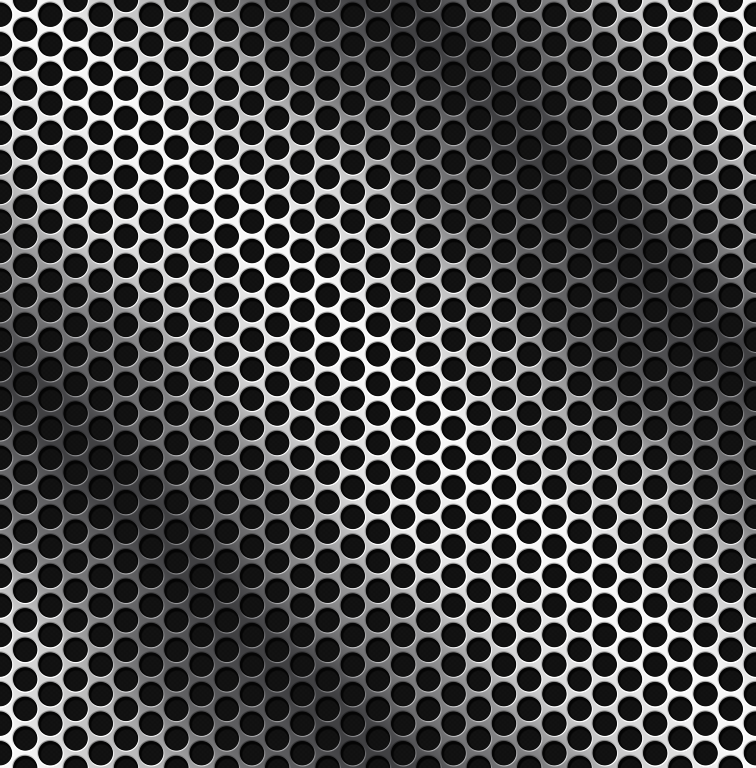
Give the GLSL for this texture, as a WebGL 2 fragment shader.

```glsl
#version 300 es
precision highp float;
// Brushed steel sheet with staggered round holes and a diagonal sheen, tiling.

uniform vec2 u_resolution;
out vec4 fragColor;

const float TAU = 6.2831853;
const vec2 GRID = vec2(30.0, 26.0);          // columns and rows of holes
const float ROW_PITCH = 1.172;               // row spacing in column spacings
const float HOLE_RADIUS = 0.483;
const float RIM_WIDTH = 0.075;
const vec2 LIT_SIDE = vec2(0.5, -0.866);     // hole edge that catches light

const vec3 FLOOR_COLOR = vec3(0.068);
const vec3 SHADOW_COLOR = vec3(0.016);
const vec3 STEEL_DARK = vec3(0.25, 0.25, 0.26);
const vec3 STEEL_LIGHT = vec3(0.97);

// Offset from the nearest hole centre, in column spacings.
vec2 nearestHole(vec2 cell) {
  vec2 best = vec2(9.0);
  for (int i = -1; i <= 1; i++) {
    float column = floor(cell.x + 0.5) + float(i);
    float stagger = 0.5 * (1.0 - mod(column, 2.0));
    float row = floor(cell.y - stagger + 0.5) + stagger;
    vec2 offset = (cell - vec2(column, row)) * vec2(1.0, ROW_PITCH);
    if (dot(offset, offset) < dot(best, best)) best = offset;
  }
  return best;
}

// Diagonal sheen from sines with whole periods, so it wraps.
float sheen(vec2 uv) {
  float wobble = 0.025 * sin(TAU * (uv.x - uv.y))
               + 0.012 * sin(TAU * (2.0 * uv.x - 3.0 * uv.y) + 1.0);
  float band = 0.5 + 0.5 * cos(TAU * (uv.x + uv.y + wobble));
  float streak = 0.04 * sin(TAU * 5.0 * (uv.x + uv.y) + 0.7);
  return clamp(pow(band, 0.85) + streak, 0.0, 1.0);
}

// Steel with a bevel: bright on the lit side of a hole, dim on the other.
vec3 steel(float light, float edge, float facing) {
  vec3 base = mix(STEEL_DARK, STEEL_LIGHT, light);
  float rim = 1.0 - smoothstep(0.01, RIM_WIDTH, edge);
  base *= 1.0 - 0.42 * rim * max(-facing, 0.0);
  return min(base + 0.36 * rim * max(facing, 0.0), vec3(1.0));
}

// Dark backing with a crescent shadow and a faint weave.
vec3 backing(vec2 offset, vec2 cell) {
  vec2 shifted = offset - 0.07 * LIT_SIDE;
  float lit = 1.0 - smoothstep(0.37, 0.46, length(shifted));
  float weave = sin(TAU * 5.0 * cell.x) * sin(TAU * 6.0 * cell.y);
  return mix(SHADOW_COLOR, FLOOR_COLOR + 0.007 * weave, lit);
}

void main() {
  vec2 uv = gl_FragCoord.xy / u_resolution;
  vec2 cell = uv * GRID;
  vec2 offset = nearestHole(cell);
  float edge = length(offset) - HOLE_RADIUS;
  float facing = dot(offset, LIT_SIDE) / max(length(offset), 0.001);

  // Blend sheet over backing with an edge about one pixel wide.
  float soft = 0.6 * GRID.x / u_resolution.x;
  float sheet = smoothstep(-soft, soft, edge);
  vec3 color = mix(backing(offset, cell), steel(sheen(uv), edge, facing), sheet);
  fragColor = vec4(color, 1.0);
}
```
